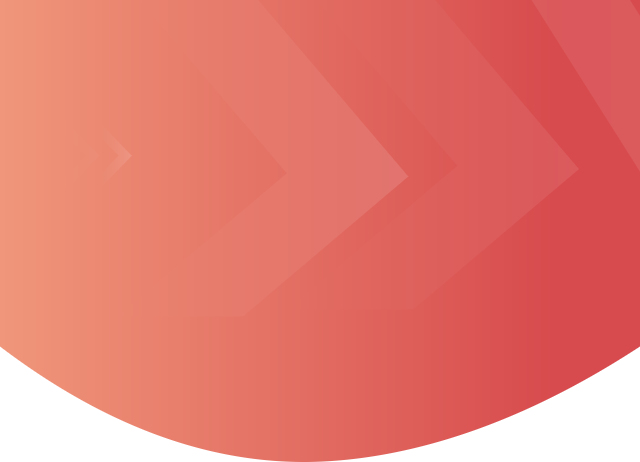
A WebGL 1 fragment shader for this background:

```glsl
precision highp float;
// Coral gradient panel with a curved lower edge and translucent right-pointing chevrons.

uniform vec2 u_resolution;

// Lengths are in canvas heights, origin at the lower left
const float ASPECT = 1.384;
const vec3 PEACH = vec3(0.940, 0.590, 0.480);
const vec3 CRIMSON = vec3(0.845, 0.295, 0.305);
const vec3 PAPER = vec3(1.0);
const float GRADIENT_END = 1.19;

// Curved lower edge: lowest point, height at the sides, steepness each way
const float BOWL_X = 0.658;
const float BOWL_HEIGHT = 0.25;
const float BOWL_POWER_LEFT = 2.0;
const float BOWL_POWER_RIGHT = 1.9;

// Chevron arms: sideways run per unit of height, above and below the tip
const vec2 WIDE_ARMS = vec2(0.85, 1.18);
const vec2 STEEP_ARMS = vec2(0.631, 1.18);
const vec2 SMALL_ARMS = vec2(0.97);
const vec2 WIDE_NOTCH = vec2(-0.263, 0.007);
const vec2 EDGE_NOTCH = vec2(-0.213, 0.0);
const vec2 SMALL_NOTCH = vec2(-0.029, 0.0);
const float FADE_POWER = 1.8;

float pixel;

float coverage(float dist) {
  return clamp(dist / pixel + 0.5, 0.0, 1.0);
}

// Signed distance to a right-pointing wedge, positive inside
float wedge(vec2 p, vec2 tip, vec2 arms) {
  vec2 d = p - tip;
  float upper = (-d.x - arms.x * d.y) / length(vec2(1.0, arms.x));
  float lower = (-d.x + arms.y * d.y) / length(vec2(1.0, arms.y));
  return min(upper, lower);
}

// Opacity of a chevron that fades away from its tip and is cut flat at base
float chevron(vec2 p, vec2 tip, vec2 notch, vec2 arms,
              float base, float reach, float strength) {
  float outer = wedge(p, tip, arms);
  float inner = wedge(p, tip + notch, arms);
  float shape = min(min(outer, -inner), p.y - base);
  float fade = clamp(1.0 - (tip.x - p.x) / reach, 0.0, 1.0);
  return strength * pow(fade, FADE_POWER) * coverage(shape);
}

// Signed distance above the curved lower edge
float bowl(vec2 p) {
  bool right = p.x > BOWL_X;
  float span = right ? ASPECT - BOWL_X : BOWL_X;
  float power = right ? BOWL_POWER_RIGHT : BOWL_POWER_LEFT;
  float u = max(abs(p.x - BOWL_X) / span, 0.0001);
  float slope = BOWL_HEIGHT * power * pow(u, power - 1.0) / span;
  return (p.y - BOWL_HEIGHT * pow(u, power)) / length(vec2(1.0, slope));
}

void main() {
  vec2 p = gl_FragCoord.xy / u_resolution * vec2(ASPECT, 1.0);
  pixel = 1.0 / u_resolution.y;

  // Horizontal gradient
  vec3 color = mix(PEACH, CRIMSON, clamp(p.x / GRADIENT_END, 0.0, 1.0));

  // Two wide chevrons and one leaving the right side
  float light = chevron(p, vec2(0.883, 0.618), WIDE_NOTCH, WIDE_ARMS, 0.315, 0.66, 0.13);
  color = mix(color, PAPER, light);
  light = chevron(p, vec2(1.252, 0.634), WIDE_NOTCH, WIDE_ARMS, 0.330, 0.66, 0.09);
  color = mix(color, PAPER, light);
  light = chevron(p, vec2(1.618, 0.595), EDGE_NOTCH, STEEP_ARMS, 0.600, 8.0, 0.085);
  color = mix(color, PAPER, light);

  // Small pair on the left
  light = chevron(p, vec2(0.285, 0.663), SMALL_NOTCH, SMALL_ARMS, 0.595, 0.08, 0.14);
  color = mix(color, PAPER, light);
  light = chevron(p, vec2(0.215, 0.663), SMALL_NOTCH, SMALL_ARMS, 0.595, 0.08, 0.03);
  color = mix(color, PAPER, light);

  gl_FragColor = vec4(mix(PAPER, color, coverage(bowl(p))), 1.0);
}
```
